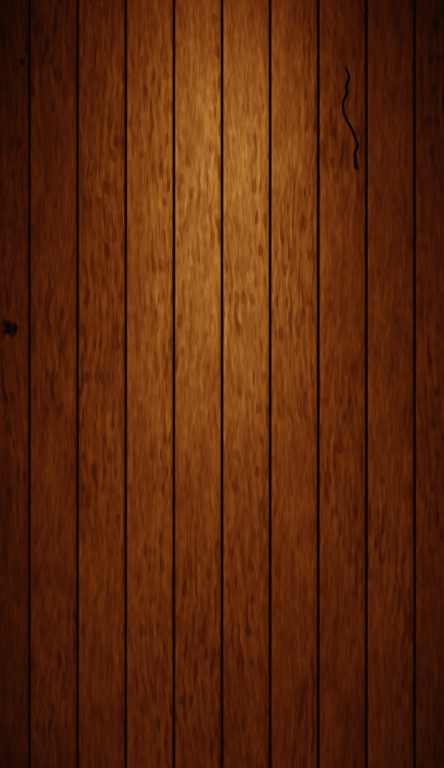
This texture is drawn by a Shadertoy shader. Its source:

```glsl
float hash(vec2 p) {
    return fract(sin(dot(p, vec2(127.1, 311.7))) * 43758.5453);
}

float noise(vec2 p) {
    vec2 cell = floor(p), f = fract(p);
    f = f * f * (3.0 - 2.0 * f);
    return mix(mix(hash(cell), hash(cell + vec2(1, 0)), f.x),
               mix(hash(cell + vec2(0, 1)), hash(cell + vec2(1, 1)), f.x), f.y);
}

float fbm(vec2 p) {
    float sum = 0.0, amp = 0.5;
    for (int i = 0; i < 4; i++) {
        sum += amp * noise(p);
        p = p * 2.03 + 17.3;
        amp *= 0.5;
    }
    return sum;
}

// Tone 0 is burnt umber, tone 1 is golden oak
vec3 woodColor(float tone) {
    float t = clamp(tone, -0.15, 1.2);
    return max(vec3(0.11 + 0.54 * t,
                    0.04 + 0.09 * t + 0.28 * t * abs(t),
                    0.02 + 0.14 * t * t * t), 0.008);
}

// Warm pool of light near the top centre, fading to dim borders
float lighting(vec2 uv) {
    float dx = uv.x - 0.505, dy = uv.y - 0.81;
    float reach = dy > 0.0 ? 0.30 : 0.46;
    float ambient = 0.46 - 0.22 * pow(abs(uv.y - 0.42) / 0.58, 2.0);
    float pool = 0.68 * exp(-dx * dx / 0.058 - dy * dy / (reach * reach));
    return ambient + pool - 2.6 * pow(dx, 4.0);
}

// Signed tone offset from the fibres, rings and pores of one plank
float woodGrain(vec2 p, float plank) {
    float seed = hash(vec2(plank, 4.7));
    vec2 q = p + vec2(seed * 31.0, seed * 57.0);
    q.x += 0.018 * (noise(q * vec2(9.0, 3.5)) - 0.5) + (seed - 0.5) * 0.05 * p.y;
    q.x += 0.005 * (noise(q * vec2(40.0, 22.0)) - 0.5);
    float fibre = fbm(q * vec2(130.0, 17.0)) - 0.47;
    float fine = noise(q * vec2(290.0, 55.0)) - 0.5;
    float rings = sin(q.x * 390.0 + 9.0 * noise(q * vec2(16.0, 5.0)));
    float figure = smoothstep(0.35, 0.7, noise(q * vec2(14.0, 3.0) + 8.0));
    float pores = smoothstep(0.58, 0.8, noise(q * vec2(170.0, 28.0) + 40.0));
    float blotch = fbm(q * vec2(18.0, 6.0)) - 0.47;
    return 0.34 * fibre + 0.13 * fine + 0.045 * rings * figure
         - 0.17 * pores * (0.4 + 0.6 * figure) + 0.18 * blotch;
}

// Thin split wandering down one plank
float crack(vec2 uv) {
    float s = (0.918 - uv.y) / 0.142;
    float path = 0.777 + 0.035 * s * s + 0.007 * sin(s * 11.0)
               + 0.008 * (noise(vec2(uv.y * 90.0, 3.0)) - 0.5);
    float width = 0.0012 + 0.0035 * noise(vec2(uv.y * 70.0, 9.0)) * s;
    float ends = smoothstep(0.0, 0.08, s) * smoothstep(1.0, 0.95, s);
    return ends * smoothstep(width + 0.003, width * 0.4, abs(uv.x - path));
}

// Dark rounded knot with a ragged rim
float knot(vec2 p, vec2 centre, float radius) {
    vec2 d = (p - centre) * vec2(1.0, 0.75);
    float ragged = length(d) + radius * 0.9 * (noise(p * 110.0) - 0.5);
    return smoothstep(radius * 1.3, radius * 0.3, ragged);
}

void mainImage(out vec4 fragColor, in vec2 fragCoord) {
    vec2 uv = fragCoord / iResolution.xy;
    vec2 p = fragCoord / iResolution.x;
    float pixel = 1.0 / iResolution.x;

    // Ten upright planks with a seam on the centre line
    float across = (uv.x - 0.5) / 0.1084;
    float plank = floor(across);
    float fromLeft = fract(across) * 0.1084;
    float fromRight = 0.1084 - fromLeft;
    float seam = min(fromLeft, fromRight);

    float light = lighting(uv);
    float tone = light + 0.09 * (hash(vec2(plank, 2.3)) - 0.5);
    tone += woodGrain(p, plank) * (0.55 + 0.5 * light);

    // Bevelled edges: shade to the right, faint shine to the left
    tone -= 0.20 * exp(-fromRight / 0.005) + 0.08 * exp(-fromLeft / 0.004);
    tone += 0.09 * exp(-pow((fromLeft - 0.007) / 0.003, 2.0)) * light;

    // Knots and split
    tone -= 0.4 * knot(p, vec2(0.022, 0.993), 0.016);
    tone -= 0.25 * knot(p, vec2(0.050, 1.590), 0.007);
    tone -= 0.6 * crack(uv);

    vec3 color = woodColor(tone);
    float gap = 1.0 - smoothstep(0.0014, 0.0024 + pixel, seam);
    color = mix(color, vec3(0.055, 0.018, 0.008), 0.92 * gap);

    // Corner falloff
    vec2 edge = abs(uv - 0.5) * 2.0;
    color *= 1.0 - 0.3 * pow(edge.x, 3.0) * pow(edge.y, 3.0);
    fragColor = vec4(color, 1.0);
}
```
